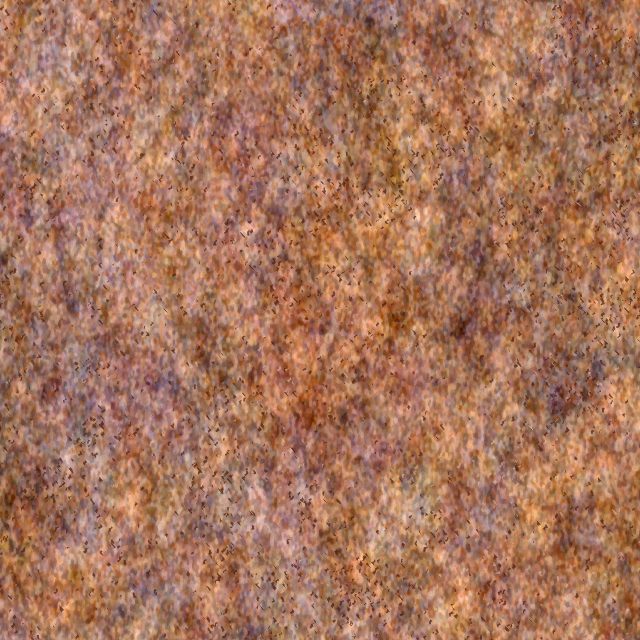
A WebGL 2 fragment shader for this texture:

```glsl
#version 300 es
precision highp float;
// Weathered granite-like stone: soft mineral grains in brown, pink, ochre and grey.
// Blended cellular noise at six scales drives brightness, warmth and hue;
// clustered dark and rust specks are scattered on top.
uniform vec2 u_resolution;
out vec4 fragColor;

const int OCTAVES = 6;
const vec2 GRAIN_STRETCH = vec2(1.25, 0.8);   // grains slightly taller than wide

const vec3 BASE = vec3(0.668, 0.476, 0.378);
const vec3 BRIGHT_AXIS = vec3(0.125, 0.120, 0.112);
const vec3 WARM_AXIS = vec3(0.040, -0.012, -0.074);
const vec3 YELLOW_AXIS = vec3(-0.006, 0.019, -0.018);
const vec3 DARK_SPECK = vec3(0.30, 0.11, 0.05);
const vec3 RUST_SPECK = vec3(0.71, 0.34, 0.10);
const vec3 PALE_SPECK = vec3(0.90, 0.80, 0.70);

// Three random values in 0..1 for a cell and a layer seed.
vec3 hash3(vec2 cell, float seed) {
  vec3 q = fract(vec3(cell, seed) * vec3(0.1031, 0.1030, 0.0973));
  q += dot(q, q.yxz + 33.33);
  return fract((q.xxy + q.yxx) * q.zyx);
}

// Cellular noise with softly merging cells: three channels of unit variance.
vec3 softCells(vec2 p, float seed) {
  vec2 cell = floor(p);
  vec3 sum = vec3(0.0);
  float power = 0.0;
  for (int y = -1; y <= 1; y++) {
    for (int x = -1; x <= 1; x++) {
      vec2 id = cell + vec2(x, y);
      vec2 offset = id + hash3(id, seed + 40.7).xy - p;
      float weight = exp(-4.2 * dot(offset, offset));
      sum += weight * (2.0 * hash3(id, seed) - 1.0);
      power += weight * weight;
    }
  }
  return 1.732 * sum * inversesqrt(power);
}

// Brightness, warmth and hue of the grains, summed from coarse to fine.
vec3 grains(vec2 p) {
  vec3 total = vec3(0.0);
  vec3 weight = vec3(0.18, 0.22, 0.20);
  float frequency = 4.0;
  for (int i = 0; i < OCTAVES; i++) {
    float seed = 3.1 + 7.3 * float(i);
    total += weight * softCells(p * GRAIN_STRETCH * frequency + seed, seed);
    weight *= vec3(1.21, 1.1, 1.12);
    frequency *= 2.2;
  }
  return total;
}

// Layered sines that bend round specks into ragged flecks.
vec2 ragged(vec2 p) {
  return p + 0.22 * sin(p.yx * 2.7 + vec2(0.0, 1.9)) + 0.13 * sin(p.yx * 6.1 + p * 3.3);
}

// Coverage of scattered specks; density is the chance that a cell holds one.
float specks(vec2 p, float frequency, float density, float seed) {
  float blur = 0.8 * frequency / u_resolution.y;
  vec2 q = ragged(p * frequency);
  vec2 cell = floor(q);
  float cover = 0.0;
  for (int y = -1; y <= 1; y++) {
    for (int x = -1; x <= 1; x++) {
      vec2 id = cell + vec2(x, y);
      vec3 rnd = hash3(id, seed);
      vec2 offset = (q - id - rnd.xy) * GRAIN_STRETCH;
      float radius = mix(0.15, 0.42, hash3(id, seed + 9.3).x);
      float disc = 1.0 - smoothstep(radius - blur, radius + blur, length(offset));
      cover = max(cover, disc * step(rnd.z, density));
    }
  }
  return cover;
}

void main() {
  vec2 p = gl_FragCoord.xy / u_resolution.y;

  // Grain colour
  vec3 grain = grains(p);
  vec3 color = BASE + BRIGHT_AXIS * grain.x + WARM_AXIS * grain.y + YELLOW_AXIS * grain.z;

  // Specks gather in broad and small clusters
  vec3 cluster = 0.6 * softCells(p * 5.0, 61.0) + 0.8 * softCells(p * 17.0, 67.0);
  vec3 density = vec3(0.07, 0.09, 0.015) * exp(0.9 * cluster);
  float rust = specks(p, 105.0, density.y, 71.0);
  float dark = specks(p, 140.0, density.x, 83.0);
  float pale = specks(p, 140.0, density.z, 97.0);
  color = mix(color, RUST_SPECK + 0.6 * BRIGHT_AXIS * grain.x, 0.55 * rust);
  color = mix(color, PALE_SPECK, 0.50 * pale);
  color = mix(color, DARK_SPECK, 0.70 * dark);

  fragColor = vec4(clamp(color, 0.0, 1.0), 1.0);
}
```
